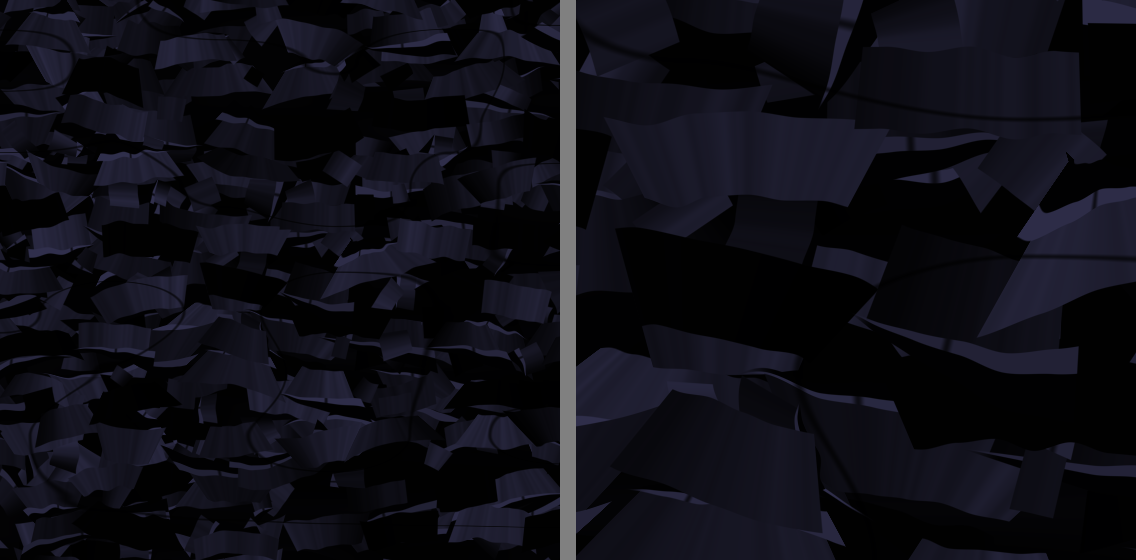
Left, the full canvas; right, a detail of the centre.
Give the GLSL for this background, as a WebGL 1 fragment shader.

```glsl
precision highp float;
// Dark indigo slabs and shards scattered over black, like broken pleated metal.
// Jittered grids are painted back to front; each stamp is a bent, fanned slab
// with fine pleats, sometimes edged by a bright tapering bevel and a hollow.

uniform vec2 u_resolution;

const int LAYERS = 5;
const float TAU = 6.28319;

// Four random values per lattice point, without sine.
vec4 hash4(vec3 p) {
  vec4 q = fract(p.xyzx * vec4(0.1031, 0.1030, 0.0973, 0.1099));
  q += dot(q, q.wzxy + 33.33);
  return fract((q.xxyz + q.yzzw) * q.zywx);
}

float noise(vec2 p) {
  vec2 i = floor(p);
  vec2 f = fract(p);
  f = f * f * (3.0 - 2.0 * f);
  float a = hash4(vec3(i, 7.0)).x;
  float b = hash4(vec3(i + vec2(1.0, 0.0), 7.0)).x;
  float c = hash4(vec3(i + vec2(0.0, 1.0), 7.0)).x;
  float d = hash4(vec3(i + 1.0, 7.0)).x;
  return mix(mix(a, b, f.x), mix(c, d, f.x), f.y);
}

vec2 rotate(vec2 p, float angle) {
  float c = cos(angle);
  float s = sin(angle);
  return vec2(c * p.x + s * p.y, c * p.y - s * p.x);
}

// Soft-edged interval of the given half width around zero.
float span(float x, float halfWidth, float aa) {
  return smoothstep(-aa, aa, halfWidth - abs(x));
}

// Fine pleats running across a slab.
float pleats(float u, float seed) {
  float wide = noise(vec2(u * 75.0, seed));
  float fine = noise(vec2(u * 230.0, seed + 31.0));
  return 0.68 + 0.28 * wide + 0.14 * fine;
}

// Paints one slab over the tone below it.
float paintSlab(float under, vec2 p, vec2 size, vec4 form, vec4 look, float aa) {
  float seed = floor(form.z * 900.0);

  // Bend the long axis, then spread the sides into a fan.
  p.y -= (form.x - 0.5) * 5.0 * p.x * p.x;
  float u = p.x / max(0.3, 1.0 + (form.y - 0.5) * 26.0 * p.y);
  float v = p.y + (noise(vec2(u * 38.0, seed + 5.0)) - 0.5) * 0.008;
  float along = u / size.x;

  // Pleated face, lit from one end; some faces stay dark.
  float lit = step(0.25, look.x);
  float peak = mix(0.006, mix(0.085, 0.25, look.y), lit);
  float fade = mix(1.0, smoothstep(-1.1, 0.7, along), look.z);
  float face = peak * fade * pleats(u, seed);
  float tone = mix(under, face, span(u, size.x, aa) * span(v, size.y, aa));

  // Tapering hollow and bright bevel along the lower edge.
  float rim = step(0.56, form.w) * lit;
  float side = v + size.y;
  float taper = clamp(0.5 + 0.42 * along, 0.0, 1.0);
  float thick = size.y * 0.55 * taper;
  float reach = rim * span(u, size.x * 1.2, aa) * smoothstep(0.0, 0.12, taper);
  tone = mix(tone, 0.006, reach * span(side + thick * 1.3, thick, aa));
  float crease = smoothstep(0.0, 0.004, abs(u - (look.w - 0.5) * size.x));
  float bevel = mix(0.2, 0.3, look.y) * mix(0.3, 1.0, crease);
  return mix(tone, bevel, reach * span(side, thick * 0.5, aa));
}

// Paints one jittered grid of long ribbons or small turned shards.
float paintLayer(float tone, vec2 p, float layer, float shard, float aa) {
  vec2 cell = mix(vec2(0.16, 0.09), vec2(0.085), shard);
  vec2 home = floor(p / cell);
  for (int j = -1; j <= 1; j++) {
    for (int i = -1; i <= 1; i++) {
      vec2 id = home + vec2(float(i), float(j));
      vec4 place = hash4(vec3(id + 50.0, layer * 11.0 + 1.0));
      vec4 form = hash4(vec3(id + 50.0, layer * 11.0 + 4.0));
      vec4 look = hash4(vec3(id + 50.0, layer * 11.0 + 8.0));
      vec2 center = (id + 0.5 + (place.xy - 0.5) * 0.7) * cell;
      float density = mix(0.45, 0.2, shard) + 0.7 * noise(center * 3.5 + 20.0);
      if (place.z < density) {
        float angle = mix((place.w - 0.5) * 0.6, place.w * TAU, shard);
        vec2 ribbon = mix(vec2(0.05, 0.02), vec2(0.085, 0.032), form.zx);
        vec2 chip = mix(vec2(0.012), vec2(0.034, 0.028), form.zx);
        vec2 q = rotate(p - center, angle);
        q *= sign(fract(look.yz * 17.0) - 0.5);
        tone = paintSlab(tone, q, mix(ribbon, chip, shard), form, look, aa);
      }
    }
  }
  return tone;
}

void main() {
  float shortSide = min(u_resolution.x, u_resolution.y);
  vec2 p = gl_FragCoord.xy / shortSide;
  float aa = 0.8 / shortSide;

  // Faint horizontal sheen in the black ground.
  float tone = 0.004 + 0.025 * pow(noise(p * vec2(4.0, 22.0)), 3.0);
  for (int k = 0; k < LAYERS; k++) {
    float layer = float(k);
    tone = paintLayer(tone, p, layer, mod(layer, 2.0), aa);
  }

  // Thin dark cracks wandering over everything.
  float ridge = abs(noise(p * vec2(5.0, 9.0) + 3.0) - 0.5);
  tone *= mix(0.35, 1.0, smoothstep(0.0, 0.018, ridge));

  gl_FragColor = vec4(vec3(0.63, 0.62, 1.0) * tone, 1.0);
}
```
